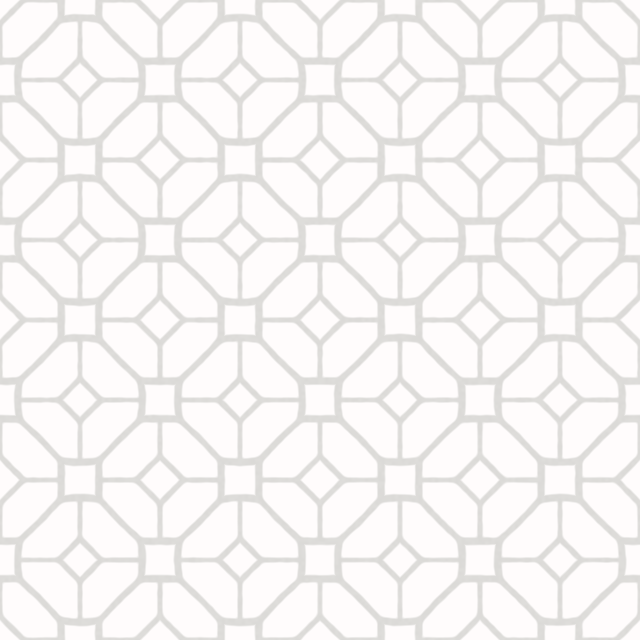
This pattern is drawn by a WebGL 2 fragment shader. Its source:

```glsl
#version 300 es
precision highp float;
// Pale lattice of squares and diamonds joined by spokes and diagonal bars, four repeats each way.
// Each repeat is folded to one triangle with a large diamond, a square and a small diamond at
// its corners; bars are distance functions, blended with fillets and a faint wrapping wobble.

uniform vec2 u_resolution;
out vec4 fragColor;

float hash(uvec2 cell) {
    uint h = cell.x * 1597334677u ^ cell.y * 3812015801u;
    h = (h ^ (h >> 16)) * 2246822519u;
    h = (h ^ (h >> 13)) * 3266489917u;
    return float((h ^ (h >> 16)) >> 8) / 16777216.0;
}

// Value noise in -1..1 that wraps after "period" cells across the canvas
float wrapNoise(vec2 uv, float period) {
    vec2 cell = floor(uv * period), f = fract(uv * period);
    f = f * f * (3.0 - 2.0 * f);
    uvec2 a = uvec2(mod(cell, period)), b = uvec2(mod(cell + 1.0, period));
    float low = mix(hash(a), hash(uvec2(b.x, a.y)), f.x);
    float high = mix(hash(uvec2(a.x, b.y)), hash(b), f.x);
    return mix(low, high, f.y) * 2.0 - 1.0;
}

// Union with a small fillet where bars meet
float join(float a, float b) {
    float h = max(0.03 - abs(a - b), 0.0);
    return min(a, b) - h * h / 0.12;
}

float lattice(vec2 uv) {
    // Fold: large diamond at (0,0), square at (1,0), small diamond at (1,1)
    vec2 q = abs(fract(uv * 4.0 + 0.5) - 0.5) * 2.0;
    if (q.y > q.x) q = q.yx;
    vec2 s = vec2(1.0 - q.x, q.y);

    // Square, with the sides facing small diamonds bowed inward
    float bowedSide = 0.222 + 0.35 * s.x * s.x;
    float box = max(s.x - 0.235, s.y - bowedSide);
    float squareFrame = abs(box) - 0.046;

    // Diamonds
    float large = (q.x + q.y - 0.295) * 0.7071;
    float small = (2.0 - q.x - q.y - 0.265) * 0.7071;
    float diamondFrame = min(abs(large), abs(small)) - 0.036;

    // Diagonal bars, bulging slightly away from the large diamonds
    float bulge = 0.015 * smoothstep(0.22, 0.5, s.x);
    float diagonal = max(abs(s.y - s.x - bulge) * 0.7071 - 0.04, -box);

    // Spokes between diamonds and squares
    float spoke = min(max(q.y - 0.031, -large), max(s.x - 0.029, -small));
    spoke = max(spoke, -box);

    return join(join(squareFrame, diagonal), join(diamondFrame, spoke));
}

void main() {
    vec2 uv = gl_FragCoord.xy / u_resolution;
    float d = lattice(uv) + 0.004 * wrapNoise(uv, 96.0);

    // Soft printed edge, never thinner than a pixel
    float soft = max(0.016, 5.0 / min(u_resolution.x, u_resolution.y));
    float ink = 1.0 - smoothstep(-soft, soft, d);

    vec3 paper = vec3(1.0, 0.99, 0.99);
    vec3 grey = vec3(0.865, 0.86, 0.85) + 0.008 * wrapNoise(uv, 192.0);
    fragColor = vec4(mix(paper, grey, ink), 1.0);
}
```
